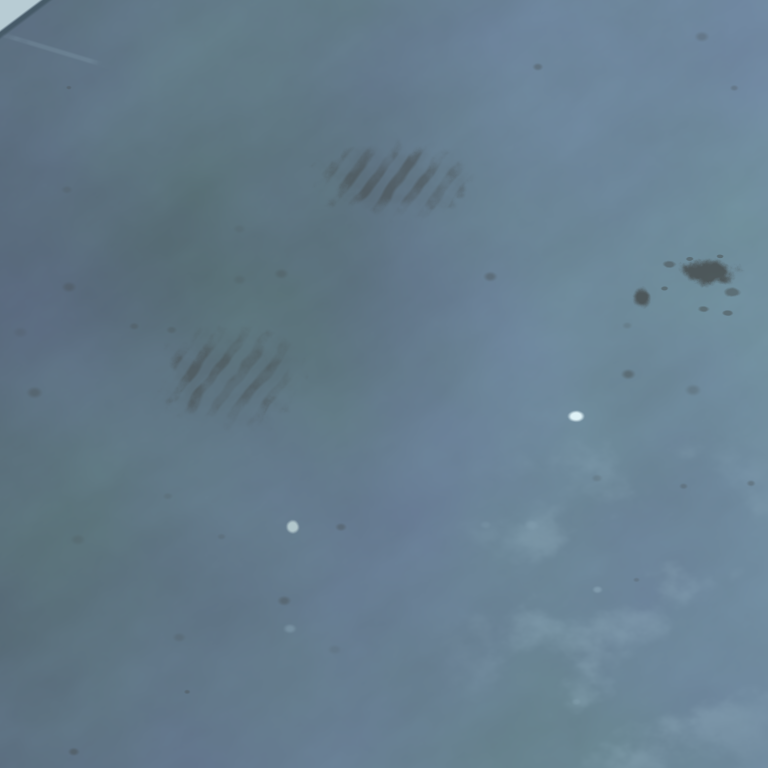
Give the GLSL for this texture, as a WebGL 1 fragment shader.

```glsl
precision highp float;
uniform vec2 u_resolution;

#define DARK_FLOOR vec3(0.350, 0.428, 0.483)
#define LIGHT_FLOOR vec3(0.452, 0.567, 0.640)
#define STAIN_COLOR vec3(0.270, 0.290, 0.290)
#define CHALK_COLOR vec3(0.580, 0.690, 0.750)
#define CLOUD_AMOUNT 0.50
#define STREAK_AMOUNT 0.20
#define TINT_AMOUNT 0.055
#define TREAD_SPACING 0.026
#define SPECK_CELLS 15.0

float hash(vec2 p) {
  vec3 q = fract(vec3(p.xyx) * 0.1031);
  q += dot(q, q.yzx + 33.33);
  return fract((q.x + q.y) * q.z);
}

float noise(vec2 p) {
  vec2 i = floor(p), f = fract(p);
  f = f * f * (3.0 - 2.0 * f);
  return mix(mix(hash(i), hash(i + vec2(1.0, 0.0)), f.x),
             mix(hash(i + vec2(0.0, 1.0)), hash(i + 1.0), f.x), f.y);
}

float fbm(vec2 p) {
  float sum = 0.0, amp = 0.5;
  for (int i = 0; i < 5; i++) {
    sum += amp * noise(p);
    p = mat2(1.6, 1.2, -1.2, 1.6) * p + 7.3;
    amp *= 0.5;
  }
  return sum;
}

// Soft elliptical spot with a ragged rim
float spot(vec2 p, vec2 center, vec2 radius, float ragged) {
  float d = length((p - center) / radius);
  d += ragged * (fbm(p * 60.0) - 0.5);
  return 1.0 - smoothstep(0.55, 1.25, d);
}

// Worn diagonal bars inside a faded oval
float treadPrint(vec2 p, vec2 center, vec2 radius) {
  float across = dot(p - center, vec2(0.80, -0.60));
  across += 0.006 * (noise(p * 45.0) - 0.5);
  float bars = smoothstep(-0.5, 0.7, sin(across * 6.2832 / TREAD_SPACING));
  float wear = smoothstep(0.25, 0.65, fbm(p * 28.0 + 4.0));
  return spot(p, center, radius, 0.9) * (0.25 + 0.75 * bars) * (0.35 + 0.65 * wear);
}

// One small speck in a random share of the grid cells
float specks(vec2 p, float cells, float share, float seed) {
  vec2 id = floor(p * cells), cell = fract(p * cells);
  vec2 center = 0.25 + 0.5 * vec2(hash(id + seed), hash(id + seed + 19.0));
  float radius = mix(0.04, 0.12, hash(id + seed + 37.0));
  float d = length((cell - center) * vec2(0.8, 1.1));
  float strength = mix(0.3, 1.0, hash(id + seed + 53.0));
  return step(hash(id + seed + 71.0), share) * strength
       * (1.0 - smoothstep(radius * 0.3, radius * 1.3, d));
}

void main() {
  vec2 uv = gl_FragCoord.xy / u_resolution;
  vec2 along = vec2(dot(uv, vec2(0.82, 0.57)), dot(uv, vec2(-0.57, 0.82)));

  // Floor: light from the right, with clouds and faint diagonal wiping
  float tone = 0.06 + 0.78 * uv.x;
  tone += 0.10 * spot(uv, vec2(0.92, 0.68), vec2(0.40, 0.35), 0.0);
  tone -= 0.14 * spot(uv, vec2(0.42, 0.68), vec2(0.32, 0.25), 0.0);
  tone += CLOUD_AMOUNT * (fbm(uv * 4.5 + 2.0) - 0.48);
  tone += STREAK_AMOUNT * (fbm(along * vec2(9.0, 24.0)) - 0.48);
  tone += 0.07 * (fbm(uv * 45.0) - 0.48);
  vec3 color = mix(DARK_FLOOR, LIGHT_FLOOR, clamp(tone, -0.15, 1.15));

  // Slow drift between green and violet casts
  float tint = fbm(uv * 3.0 + 31.0) - 0.48;
  color += TINT_AMOUNT * tint * vec3(0.25, -0.75, 1.2);

  // Pale scuffs at the lower right and along the upper left
  float scuffs = smoothstep(0.47, 0.78, fbm(uv * vec2(13.0, 17.0) + 12.0));
  scuffs *= spot(uv, vec2(0.83, 0.20), vec2(0.23, 0.27), 0.2);
  float scratch = abs(uv.y - 0.935 + 0.3 * (uv.x - 0.07));
  scratch = (1.0 - smoothstep(0.001, 0.005, scratch))
          * spot(uv, vec2(0.07, 0.935), vec2(0.06), 0.8);
  color = mix(color, CHALK_COLOR, 0.36 * scuffs + 0.2 * scratch);

  // Two tread prints
  float prints = treadPrint(uv, vec2(0.510, 0.765), vec2(0.085, 0.042))
               + treadPrint(uv, vec2(0.302, 0.510), vec2(0.078, 0.058));
  color = mix(color, STAIN_COLOR, 0.55 * prints);

  // Brown stain with splatter around it
  float stain = spot(uv, vec2(0.926, 0.647), vec2(0.032, 0.014), 1.3);
  stain = max(stain, spot(uv, vec2(0.836, 0.612), vec2(0.011, 0.012), 0.8));
  for (int i = 0; i < 7; i++) {
    float k = float(i);
    vec2 offset = vec2(hash(vec2(k, 3.0)), hash(vec2(k, 8.0))) - 0.5;
    float size = mix(0.003, 0.008, hash(vec2(k, 5.0)));
    stain = max(stain, 0.6 * spot(uv, vec2(0.91, 0.625) + offset * vec2(0.16, 0.09),
                                  vec2(1.4, 0.8) * size, 0.8));
  }
  color = mix(color, STAIN_COLOR, 0.8 * stain);

  // Scattered dirt and pale grit
  color = mix(color, STAIN_COLOR, 0.42 * specks(uv, SPECK_CELLS, 0.13, 5.0));
  float grit = specks(uv, SPECK_CELLS, 0.07, 90.0) * (1.0 - smoothstep(0.2, 0.5, uv.y));
  color = mix(color, CHALK_COLOR, 0.5 * grit);
  color = mix(color, vec3(0.88, 0.95, 0.97), spot(uv, vec2(0.750, 0.458), vec2(0.010, 0.007), 0.3));
  color = mix(color, vec3(0.70, 0.78, 0.80), spot(uv, vec2(0.381, 0.314), vec2(0.008), 0.3));

  // Bright sheet edge across the top left corner, with a dark seam
  float edge = dot(uv - vec2(0.0, 0.957), normalize(vec2(-0.75, 1.0)));
  color = mix(color, vec3(0.22, 0.30, 0.34), 0.6 * (1.0 - smoothstep(0.001, 0.006, abs(edge + 0.002))));
  color = mix(color, vec3(0.72, 0.80, 0.83), smoothstep(0.0, 0.004, edge));

  gl_FragColor = vec4(color, 1.0);
}
```
